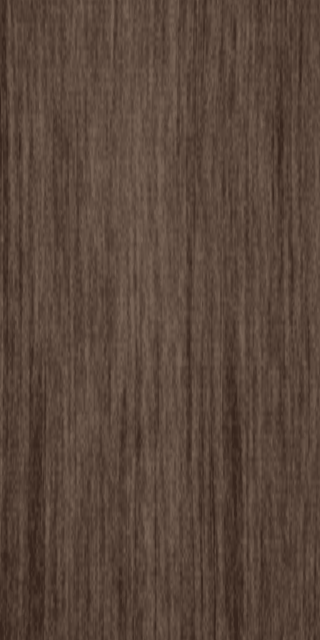
This texture is drawn by a Shadertoy shader. Its source:

```glsl
// Dark brown straight-grained wood veneer with fine vertical fibres.
// Stretched value noise at several widths builds the grain, then thin dark
// veins, short pale flecks and a soft uneven light are added to one tone.

const vec3 DARK_BROWN = vec3(0.235, 0.165, 0.130);
const vec3 PALE_BROWN = vec3(0.430, 0.353, 0.302);

float hash(vec2 p) {
    return fract(sin(dot(p, vec2(127.1, 311.7))) * 43758.5453);
}

float noise(vec2 p) {
    vec2 cell = floor(p);
    vec2 f = fract(p);
    f = f * f * (3.0 - 2.0 * f);
    float low = mix(hash(cell), hash(cell + vec2(1.0, 0.0)), f.x);
    float high = mix(hash(cell + vec2(0.0, 1.0)), hash(cell + vec2(1.0, 1.0)), f.x);
    return mix(low, high, f.y);
}

// Noise centred on zero, stretched by the given frequency and shifted by seed.
float streak(vec2 p, vec2 frequency, float seed) {
    return noise(p * frequency + seed * vec2(17.3, 9.1)) - 0.5;
}

// Narrow dark lines where a streak field rises above a threshold.
float vein(vec2 p, vec2 frequency, float threshold, float seed) {
    return smoothstep(threshold, threshold + 0.2, streak(p, frequency, seed));
}

// Bands of grain from broad boards of colour down to single fibres.
float grain(vec2 p) {
    float tone = 0.20 * streak(p, vec2(9.0, 0.3), 1.0);
    tone += 0.24 * streak(p, vec2(36.0, 0.7), 2.0);
    tone += 0.46 * streak(p, vec2(100.0, 2.5), 3.0);
    tone += 0.44 * streak(p, vec2(150.0, 14.0), 4.0);
    return tone + 0.42 * streak(p, vec2(190.0, 70.0), 5.0);
}

// Dark veins, grouped loosely and broken along their length.
float veins(vec2 p) {
    float presence = 0.45 + 0.55 * smoothstep(-0.2, 0.2, streak(p, vec2(11.0, 0.9), 6.0));
    float coarse = vein(p, vec2(64.0, 0.8), 0.12, 7.0);
    float fine = vein(p, vec2(105.0, 1.5), 0.16, 8.0);
    float broken = 0.85 + 0.6 * streak(p, vec2(110.0, 22.0), 12.0);
    return presence * broken * max(coarse, 0.8 * fine);
}

// Short pale dashes left in the open pores.
float flecks(vec2 p) {
    return smoothstep(0.22, 0.40, streak(p, vec2(140.0, 36.0), 9.0));
}

// Light gathers a little above the middle and falls off to the corners.
float lighting(vec2 uv) {
    vec2 offset = uv - vec2(0.55, 0.58);
    return 0.11 - 0.65 * dot(offset, offset);
}

void mainImage(out vec4 fragColor, in vec2 fragCoord) {
    vec2 uv = fragCoord / iResolution.xy;
    vec2 p = fragCoord / iResolution.x;

    // Gentle bending of the otherwise straight grain
    p.x += 0.018 * streak(p, vec2(3.0, 1.3), 10.0);
    p.x += 0.003 * streak(p, vec2(8.0, 4.0), 11.0);

    // Sum of all layers, from dark at zero to pale at one
    float tone = 0.68 + grain(p) + lighting(uv);
    tone -= 0.46 * veins(p);
    tone += 0.16 * flecks(p);

    vec3 color = mix(DARK_BROWN, PALE_BROWN, clamp(tone, -0.1, 1.15));
    fragColor = vec4(color, 1.0);
}
```
